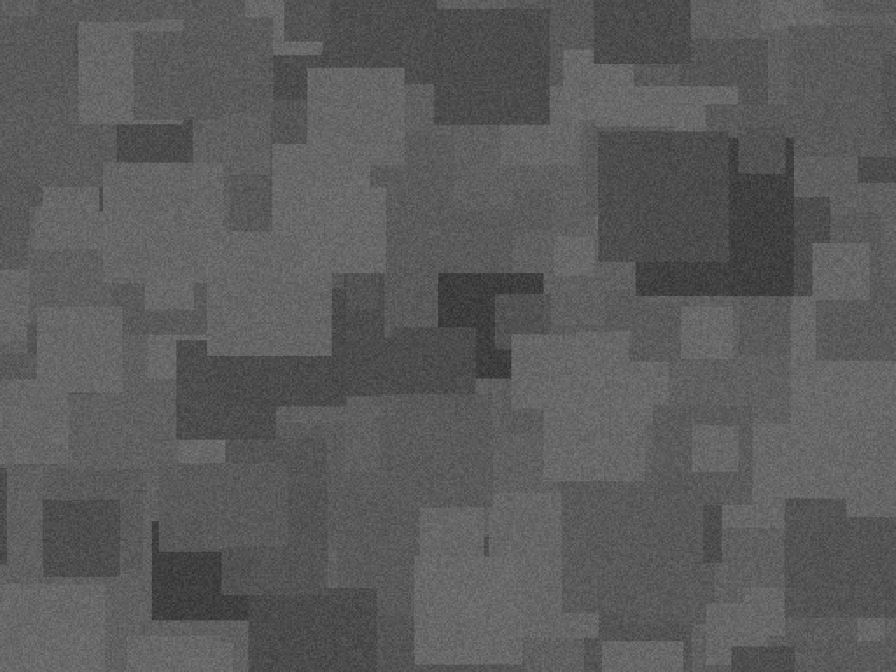
Reproduce this background procedurally as a WebGL 1 fragment shader.

```glsl
precision highp float;
// Overlapping gray squares under a fine film grain.
// Each layer is a jittered cell grid holding one square per cell; the layers are
// painted back to front, and a hashed grain is added on top.

uniform vec2 u_resolution;

// Lengths are fractions of the canvas height.
const int LAYERS = 5;
const float CELL_SIZE = 0.25;
const float MIN_SIDE = 0.04;
const float MAX_SIDE = 0.25;    // must not exceed CELL_SIZE
const float OPACITY = 0.94;

const float BACKGROUND = 0.373;
const float BLACKISH = 0.24;
const float DARK = 0.295;
const float DIM = 0.328;
const float MEDIUM = 0.35;
const float LIGHT = 0.407;
const float TONE_JITTER = 0.012;

const float GRAIN_ROWS = 384.0;
const float GRAIN_AMOUNT = 0.055;

vec4 hash4(vec3 p) {
    vec4 q = fract(p.xyzx * vec4(0.1031, 0.1030, 0.0973, 0.1099));
    q += dot(q, q.wzxy + 33.33);
    return fract((q.xxyz + q.yzzw) * q.zywx);
}

// Picks a gray from a uniform random value.
float squareTone(float pick) {
    if (pick < 0.012) return BLACKISH;
    if (pick < 0.20) return DARK;
    if (pick < 0.37) return DIM;
    if (pick < 0.70) return MEDIUM;
    return LIGHT;
}

// Antialiased coverage of an axis-aligned square.
float squareMask(vec2 offset, float halfSide, float pixel) {
    vec2 inside = clamp((halfSide - abs(offset)) / pixel + 0.5, 0.0, 1.0);
    return inside.x * inside.y;
}

// Paints one layer; cells are visited row by row so overlaps stay consistent.
float paintLayer(float tone, vec2 p, float layer, float pixel) {
    vec2 shifted = p + CELL_SIZE * hash4(vec3(layer, 7.0, 3.0)).xy;
    vec2 home = floor(shifted / CELL_SIZE);
    for (int j = -1; j <= 1; j++) {
        for (int i = -1; i <= 1; i++) {
            vec2 cell = home + vec2(float(i), float(j));
            vec3 seed = vec3(cell + 20.0, layer * 13.0 + 5.0);
            vec4 place = hash4(seed);
            vec4 look = hash4(seed + 61.0);
            vec2 center = (cell + place.xy) * CELL_SIZE;
            float side = mix(MIN_SIDE, MAX_SIDE, 0.5 * (place.z + place.w));
            float gray = squareTone(look.x) + TONE_JITTER * (look.y - 0.5);
            float mask = squareMask(shifted - center, 0.5 * side, pixel);
            tone = mix(tone, gray, OPACITY * mask);
        }
    }
    return tone;
}

// Triangular-distributed noise, one value per grain cell.
float filmGrain(vec2 p) {
    vec4 h = hash4(vec3(floor(p * GRAIN_ROWS), 91.0));
    return GRAIN_AMOUNT * (h.x + h.y - 1.0);
}

void main() {
    vec2 p = gl_FragCoord.xy / u_resolution.y;
    float pixel = 1.0 / u_resolution.y;

    float tone = BACKGROUND;
    for (int layer = 0; layer < LAYERS; layer++) {
        tone = paintLayer(tone, p, float(layer), pixel);
    }
    tone += filmGrain(p);

    gl_FragColor = vec4(vec3(tone), 1.0);
}
```
